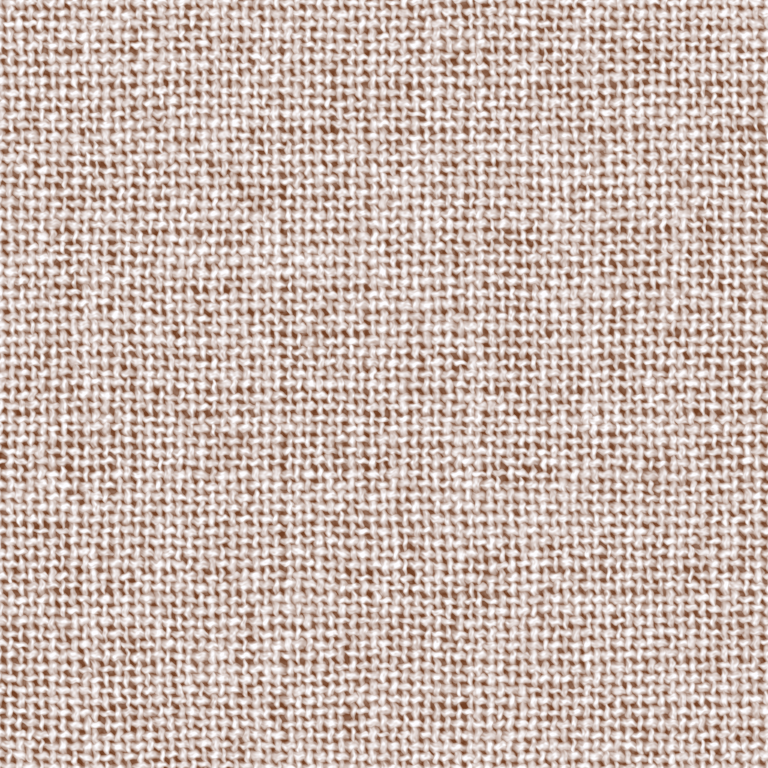
Write a WebGL 2 fragment shader that draws this texture.

```glsl
#version 300 es
precision highp float;
// Coarse plain-weave linen: pale uneven threads over brown gaps.

uniform vec2 u_resolution;
out vec4 fragColor;

const vec3 GAP_COLOR = vec3(0.49, 0.31, 0.21);
const vec3 THREAD_COLOR = vec3(0.95, 0.93, 0.93);
const vec2 THREAD_COUNT = vec2(72.0, 68.0); // threads across the canvas
const float HALF_WIDTH = 0.345;  // mean thread half width, in thread spacings
const float SLUB = 0.15;         // slow thickness change along a thread
const float LUMP = 0.20;         // quick thickness change along a thread
const float PATCH = 0.06;        // areas where one direction is thicker
const float BEND = 0.4;          // shared drift of neighbouring threads
const float WOBBLE = 0.24;       // sideways wander of a thread
const float CURL = 0.07;         // slant of each crossing
const float BULGE = 0.16;        // widening where a thread lies on top
const float CREST_TONE = 0.83;   // tone along the middle of a thread
const float WARP_RELIEF = 0.22;  // tone change from under to over
const float WEFT_RELIEF = 0.27;
const float ROUNDNESS = 0.66;    // tone lost from middle to edge
const float FIBRE = 0.36;        // streaks within a thread
const float GRAIN = 0.30;        // fine fuzz
const float GAP_TONE = 0.06;
const float PI = 3.14159265;
const int SAMPLES = 2;           // antialiasing samples per axis

float hash(vec2 cell) {
    uvec2 q = uvec2(ivec2(cell)) * uvec2(1597334673u, 3812015801u);
    uint n = (q.x ^ q.y) * 1597334673u;
    n = (n ^ (n >> 15)) * 2246822519u;
    n ^= n >> 13;
    return float(n >> 8) / 16777216.0;
}

float valueNoise(vec2 p) {
    vec2 cell = floor(p);
    vec2 f = p - cell;
    f = f * f * (3.0 - 2.0 * f);
    float low = mix(hash(cell), hash(cell + vec2(1, 0)), f.x);
    float high = mix(hash(cell + vec2(0, 1)), hash(cell + vec2(1, 1)), f.x);
    return mix(low, high, f.y);
}

// Noise centred on zero
float signedNoise(vec2 p) {
    return valueNoise(p) - 0.5;
}

// Tone of one thread; side is +1 for warp and -1 for weft
float threadTone(float across, float along, float id, float side, float widthBias) {
    float row = id + 500.0 * side;
    float over = side * cos(PI * (id + along));
    float relief = side > 0.0 ? WARP_RELIEF : WEFT_RELIEF;

    float center = id + 0.2 * (hash(vec2(row, 91.0)) - 0.5)
                 + WOBBLE * signedNoise(vec2(row, along * 0.8 + 40.0))
                 + CURL * sin(2.0 * PI * along);
    float halfWidth = HALF_WIDTH + widthBias + BULGE * HALF_WIDTH * over
                    + SLUB * signedNoise(vec2(row, along * 0.11 + 200.0))
                    + LUMP * signedNoise(vec2(row, along * 0.9 + 300.0));
    float offset = across - center;
    float d = offset / max(halfWidth, 0.18);

    // Twisted fibres run slantwise along the thread
    vec2 strand = vec2(offset * 5.0 + along * 1.6 + row * 17.0,
                       along * 2.4 - offset * 2.5);
    float fibre = FIBRE * signedNoise(strand);
    return CREST_TONE + relief * over - ROUNDNESS * d * d + fibre;
}

// Tone of the cloth: the highest thread wins, gaps show between
float clothTone(vec2 uv) {
    vec2 bend = vec2(signedNoise(uv * 8.0 + 11.0), signedNoise(uv * 8.0 + 57.0));
    vec2 p = uv * THREAD_COUNT + BEND * bend;
    vec2 nearest = floor(p + 0.5);
    float bias = PATCH * signedNoise(uv * vec2(6.0, 7.0) + 23.0);

    float tone = GAP_TONE + 0.25 * signedNoise(p * 1.7 + 70.0);
    for (int k = -1; k <= 1; k++) {
        vec2 id = nearest + float(k);
        float warp = threadTone(p.x, p.y, id.x, 1.0, bias - 0.01);
        float weft = threadTone(p.y, p.x, id.y, -1.0, 0.01 - bias);
        tone = max(tone, max(warp, weft));
    }
    return tone - 0.03 + GRAIN * signedNoise(uv * 256.0);
}

void main() {
    // Average several points within the pixel
    float tone = 0.0;
    for (int y = 0; y < SAMPLES; y++) {
        for (int x = 0; x < SAMPLES; x++) {
            vec2 shift = (vec2(x, y) + 0.5) / float(SAMPLES) - 0.5;
            vec2 uv = (gl_FragCoord.xy + shift) / u_resolution.y;
            tone += clamp(clothTone(uv), -0.1, 1.1);
        }
    }
    tone /= float(SAMPLES * SAMPLES);
    fragColor = vec4(mix(GAP_COLOR, THREAD_COLOR, tone), 1.0);
}
```
